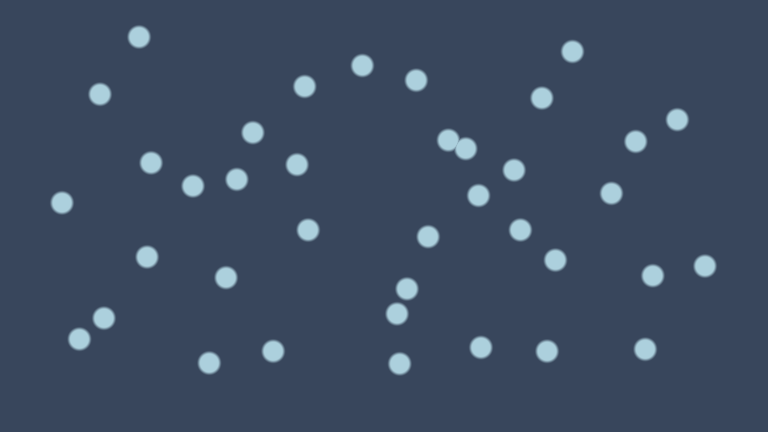
A Shadertoy shader for this pattern:

```glsl
// Soft pale dots scattered loosely over a flat slate blue ground.

#define DOT_COUNT 38
#define CORE_RADIUS 0.0198   // fully opaque part, in canvas heights
#define OUTER_RADIUS 0.0298  // where the soft rim ends
#define JITTER 0.13          // random shift, as a fraction of the field
#define MARGIN_LOW vec2(0.09, 0.125)
#define MARGIN_HIGH vec2(0.14, 0.08)
#define GROUND_COLOR vec3(0.220, 0.275, 0.360)
#define DOT_COLOR vec3(0.675, 0.815, 0.865)

float hash(float n) {
    return fract(sin(n * 12.9898 + 4.1414) * 43758.5453);
}

// Even quasi-random spread, loosened by jitter and kept inside the margins.
vec2 dotCenter(float index, float aspect) {
    vec2 spread = index * vec2(0.7549, 0.5698);
    vec2 shift = vec2(hash(index), hash(index + 57.3)) - 0.5;
    vec2 place = fract(spread + JITTER * shift);
    vec2 field = vec2(aspect, 1.0) - MARGIN_LOW - MARGIN_HIGH;
    return MARGIN_LOW + place * field;
}

void mainImage(out vec4 fragColor, in vec2 fragCoord) {
    vec2 p = fragCoord / iResolution.y;
    float aspect = iResolution.x / iResolution.y;

    // Distance to the nearest dot center
    float nearest = 10.0;
    for (int i = 1; i <= DOT_COUNT; i++) {
        nearest = min(nearest, distance(p, dotCenter(float(i), aspect)));
    }

    // Blurred rim, never sharper than one pixel
    float rim = max(OUTER_RADIUS - CORE_RADIUS, 1.0 / iResolution.y);
    float coverage = 1.0 - smoothstep(CORE_RADIUS, CORE_RADIUS + rim, nearest);

    fragColor = vec4(mix(GROUND_COLOR, DOT_COLOR, coverage), 1.0);
}
```
